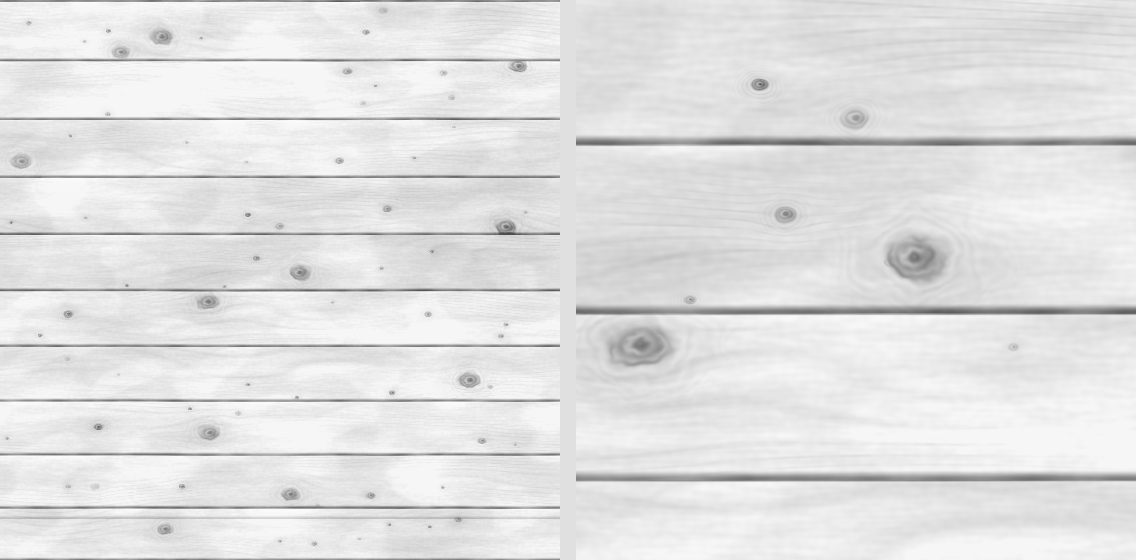
Left, the full canvas; right, a detail of the centre.
Write a three.js fragment shader that draws this texture.

```glsl
// Whitewashed horizontal boards with dark grooves, cloudy paint and scattered knots.
// Board edges follow a quadratic, so boards narrow slightly towards the bottom.
// Grain is stretched gradient noise, periodic across, bent around hashed knots.
varying vec2 vUv;

// Board edges, measured down from the top: start + step * k - shrink * k * k
const float EDGE_START = 0.0026;
const float EDGE_STEP = 0.107;
const float EDGE_SHRINK = 0.000716;
const float LIP_BOARD = 9.0;       // board with a narrow lip under its groove
const float LIP_OFFSET = 0.0185;
const float GROOVE_SHADOW = 0.0062;
const float GROOVE_EDGE = 0.0016;

const float PAINT = 0.903;
const float GROOVE_DEPTH = 0.43;
const float BOARD_VARIATION = 0.045;
const float CLOUD_DEPTH = 0.1;
const float WASH_DEPTH = 0.035;
const float FIBRE_DEPTH = 0.034;
const float RING_DENSITY = 110.0;
const float RING_DEPTH = 0.06;
const int BIG_KNOTS = 2;
const int KNOTS = 8;
const float BIG_KNOT_CHANCE = 0.75;
const vec2 KNOT_SHAPE = vec2(1.25, 0.9);

float hash(vec2 p) {
  vec3 q = fract(vec3(p.xyx) * 0.1031);
  q += dot(q, q.yzx + 33.33);
  return fract((q.x + q.y) * q.z);
}

float cornerSlope(vec2 cell, vec2 offset, float period) {
  float angle = 6.28318 * hash(vec2(mod(cell.x, period), cell.y));
  return dot(vec2(cos(angle), sin(angle)), offset);
}

// Gradient noise that repeats across the canvas; freq.x must be whole
float noise(vec2 p, vec2 freq, float seed) {
  p = p * freq + vec2(0.0, seed * 37.0);
  vec2 c = floor(p);
  vec2 f = p - c;
  vec2 u = f * f * f * (f * (f * 6.0 - 15.0) + 10.0);
  vec2 e = vec2(1.0, 0.0);
  return mix(
    mix(cornerSlope(c, f, freq.x), cornerSlope(c + e, f - e, freq.x), u.x),
    mix(cornerSlope(c + e.yx, f - e.yx, freq.x), cornerSlope(c + 1.0, f - 1.0, freq.x), u.x),
    u.y);
}

float boardEdge(float k) {
  return EDGE_START + EDGE_STEP * k - EDGE_SHRINK * k * k;
}

float boardIndex(float y) {
  float root = sqrt(EDGE_STEP * EDGE_STEP - 4.0 * EDGE_SHRINK * (y - EDGE_START));
  return floor((EDGE_STEP - root) / (2.0 * EDGE_SHRINK));
}

// Soft shadow above the edge, crisp cut below it
float groove(float s) {
  return smoothstep(-GROOVE_SHADOW, -0.0005, s) * (1.0 - smoothstep(0.0, GROOVE_EDGE, s));
}

// Returns knot darkness; bend collects the shift of the grain around the knots
float knots(vec2 p, float board, out float bend) {
  float shade = 0.0;
  float wobble = noise(p, vec2(55.0, 65.0), board + 5.0);
  float grit = noise(p, vec2(170.0, 210.0), board + 9.0);
  bend = 0.0;
  for (int i = 0; i < KNOTS; i++) {
    vec2 seed = vec2(board * 13.7 + 41.0, float(i) * 7.1 + 3.0);
    vec3 rnd = vec3(hash(seed), hash(seed + 17.3), hash(seed + 31.9));
    float chance = hash(seed + 53.7);
    bool big = i < BIG_KNOTS;
    if (big && chance > BIG_KNOT_CHANCE) continue;
    float radius = big ? mix(0.01, 0.0155, rnd.z) : mix(0.0025, 0.007, rnd.z * rnd.z);
    float centerY = mix(boardEdge(board), boardEdge(board + 1.0), mix(0.08, 0.95, rnd.y));
    vec2 d = vec2(fract(p.x - rnd.x + 0.5) - 0.5, p.y - centerY);
    vec2 q = d / (radius * KNOT_SHAPE);
    float m = length(q) * (1.0 + 0.35 * wobble) + 0.12 * grit;
    bend += d.y * exp(-0.15 * dot(q, q));

    float rings = 0.5 + 0.5 * sin(m * 13.0);
    float body = 1.0 - smoothstep(0.7, 1.1, m);
    float rimOffset = (m - 0.92) / 0.15;
    float rim = exp(-rimOffset * rimOffset) * clamp(0.6 + 1.2 * wobble + 0.5 * q.y, 0.1, 1.2);
    float core = 1.0 - smoothstep(0.1, 0.65, length(q - vec2(0.2, 0.1)) + 0.4 * grit);
    float halo = exp(-0.22 * m * m) * (0.03 + 0.06 * rings);
    float ink = halo + body * (0.1 + 0.09 * rings + 0.1 * grit) + 0.22 * rim + 0.2 * core;
    float strength = big ? mix(0.75, 1.1, rnd.x) : mix(0.35, 1.2, chance);
    shade = max(shade, ink * strength);
  }
  return shade;
}

void main() {
  vec2 p = vec2(vUv.x, 1.0 - vUv.y);
  p.y += 0.0008 * noise(p, vec2(6.0, 1.0), 2.0);
  float board = boardIndex(p.y);
  float bend;
  float knotShade = knots(p, board, bend);
  vec2 g = vec2(p.x, p.y - 0.8 * bend);

  // Paint: board tone, broad clouds, brushed patches, streaks and fine fibres
  vec2 slanted = g + vec2(0.5 * g.y, 0.0);
  float wash = noise(slanted, vec2(9.0, 14.0), board + 11.0);
  float fibre = noise(g, vec2(45.0, 300.0), board + 23.0);
  float tone = PAINT + BOARD_VARIATION * (hash(vec2(board + 3.0, 8.0)) - 0.5);
  tone += CLOUD_DEPTH * noise(g, vec2(3.0, 9.0), board);
  tone += 0.6 * CLOUD_DEPTH * noise(g, vec2(7.0, 22.0), board + 83.0);
  tone += 0.05 * noise(p, vec2(2.0, 3.0), 6.0);
  tone += WASH_DEPTH * smoothstep(0.02, 0.2, wash);
  tone += 0.045 * noise(g, vec2(7.0, 75.0), board + 31.0) + FIBRE_DEPTH * fibre;
  tone += 0.022 * noise(p, vec2(160.0, 200.0), board + 47.0);

  // Growth rings: broken contour lines of a warped height
  float height = g.y * RING_DENSITY + 6.0 * noise(g, vec2(3.0, 14.0), board + 61.0);
  float ring = smoothstep(0.26, 0.5, abs(fract(height) - 0.5));
  float ringMask = smoothstep(-0.2, 0.3, noise(g, vec2(4.0, 13.0), board + 71.0));
  tone -= RING_DEPTH * ring * ringMask * (0.6 + 1.2 * fibre);
  tone = min(tone, 0.965) - knotShade;

  // Grooves, the lit upper edge of each board, and the lip
  float below = p.y - boardEdge(board);
  float cut = groove(below) + groove(p.y - boardEdge(board + 1.0));
  float wear = 0.95 + 0.5 * noise(p, vec2(24.0, 3.0), 4.0);
  tone += 0.04 * exp(-below / 0.004);
  tone -= GROOVE_DEPTH * min(cut, 1.0) * wear;
  tone -= 0.14 * groove(below - LIP_OFFSET) * step(abs(board - LIP_BOARD), 0.5);

  gl_FragColor = vec4(vec3(clamp(tone, 0.3, 0.98)), 1.0);
}
```
